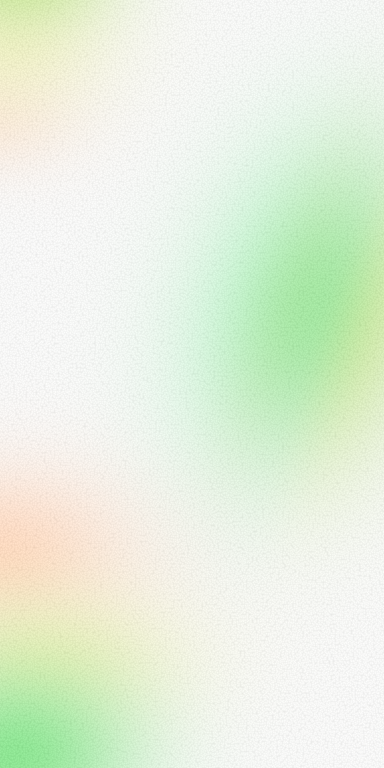
This background is drawn by a Shadertoy shader. Its source:

```glsl
// Soft mint, lime and peach glows drifting over grainy off-white paper.

const vec3 PAPER  = vec3(0.965, 0.965, 0.963);
const vec3 MINT   = vec3(0.62, 0.94, 0.70);
const vec3 LEAF   = vec3(0.63, 0.90, 0.62);
const vec3 LIME   = vec3(0.75, 0.89, 0.54);
const vec3 GREEN  = vec3(0.56, 0.90, 0.58);
const vec3 YELLOW = vec3(0.93, 0.93, 0.70);
const vec3 PEACH  = vec3(0.99, 0.84, 0.74);

// Gaussian falloff with a separate spread on each axis.
float glow(vec2 offset, vec2 spread) {
    vec2 q = offset / spread;
    return exp(-0.5 * dot(q, q));
}

vec2 rotate(vec2 v, float angle) {
    float c = cos(angle), s = sin(angle);
    return vec2(c * v.x - s * v.y, s * v.x + c * v.y);
}

vec2 hash22(vec2 cell) {
    vec3 h = fract(cell.xyx * vec3(0.1031, 0.1030, 0.0973));
    h += dot(h, h.yzx + 33.33);
    return fract((h.xx + h.yz) * h.zy);
}

// Distance to the nearest scattered feature point.
float cellular(vec2 p) {
    vec2 cell = floor(p), local = fract(p);
    float nearest = 2.0;
    for (int y = -1; y <= 1; y++) {
        for (int x = -1; x <= 1; x++) {
            vec2 neighbour = vec2(x, y);
            vec2 point = neighbour + hash22(cell + neighbour);
            nearest = min(nearest, distance(local, point));
        }
    }
    return nearest;
}

// Tilted oval whose hue runs from mint on the left to lime on the right.
vec3 addOval(vec3 base, vec2 p, vec2 centre, vec2 spread, float tilt) {
    vec2 q = rotate(p - centre, tilt);
    vec3 tint = mix(MINT, LEAF, smoothstep(-0.30, -0.05, q.x));
    tint = mix(tint, LIME, smoothstep(0.0, 0.20, q.x));
    return mix(base, tint, 0.95 * glow(q, spread));
}

void mainImage(out vec4 fragColor, in vec2 fragCoord) {
    // Canvas width is one unit; height is two on a 1:2 canvas.
    vec2 p = fragCoord / iResolution.x;
    vec3 color = PAPER;

    // Large glow on the right
    color = addOval(color, p, vec2(0.828, 1.206), vec2(0.208, 0.310), 0.34);

    // Upper left corner: peach, yellow, then lime
    color = mix(color, PEACH, 0.45 * glow(p - vec2(-0.05, 1.69), vec2(0.17, 0.10)));
    color = mix(color, YELLOW, 0.65 * glow(p - vec2(0.0, 1.88), vec2(0.20, 0.12)));
    color = mix(color, LIME, 0.75 * glow(p - vec2(0.05, 2.05), vec2(0.17, 0.09)));

    // Lower left corner: peach, yellow, then green
    color = mix(color, PEACH, 0.95 * glow(p - vec2(-0.03, 0.555), vec2(0.25, 0.156)));
    color = mix(color, YELLOW, 0.80 * glow(p - vec2(0.10, 0.28), vec2(0.25, 0.13)));
    color = mix(color, GREEN, glow(p - vec2(0.03, 0.03), vec2(0.22, 0.16)));

    // Fine paper grain
    color += 0.07 * (0.42 - cellular(p * 190.0));

    fragColor = vec4(clamp(color, 0.0, 1.0), 1.0);
}
```
